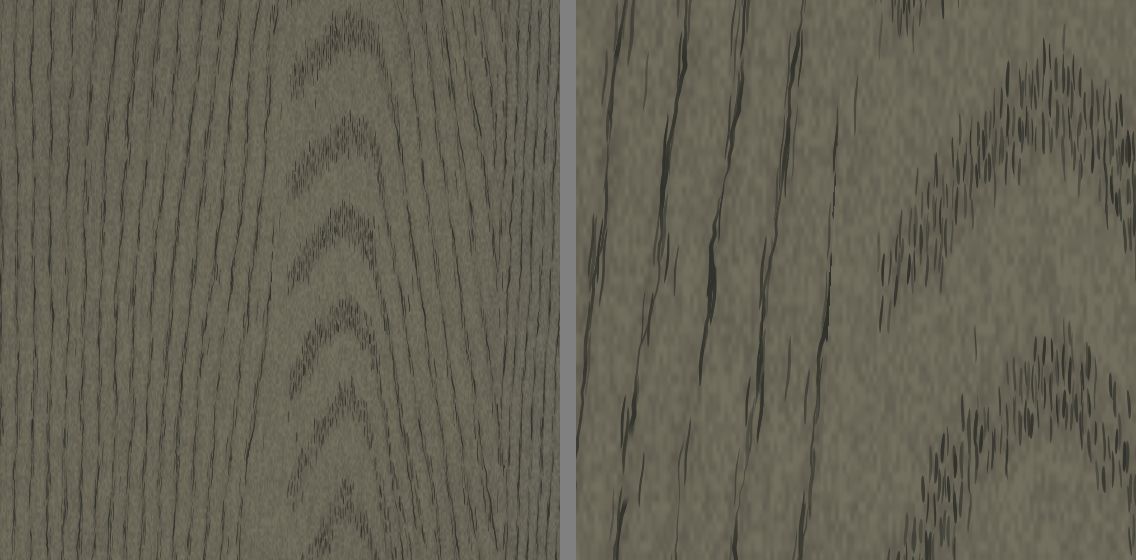
Left, the full canvas; right, a detail of the centre.
A Shadertoy shader for this texture:

```glsl
// Grey-brown stained oak veneer: straight grain at both sides, cathedral arches between.
// A ring field gives the growth lines; thin broken lines follow it at the sides, and a
// sheared grid of tapered pore strokes is filled wherever a stroke centre is near a ring.

const vec3 WOOD_LIGHT = vec3(0.446, 0.434, 0.369);
const vec3 WOOD_DARK  = vec3(0.368, 0.350, 0.304);
const vec3 PORE_INK   = vec3(0.140, 0.147, 0.132);
const float ARCH_AXIS = 0.62;

float hash(vec2 p) {
    p = fract(p * vec2(0.1031, 0.1137));
    p += dot(p, p.yx + 33.33);
    return fract((p.x + p.y) * p.x * 7.31 + p.y * 5.17);
}

float valueNoise(vec2 p) {
    vec2 i = floor(p), f = fract(p);
    f = f * f * (3.0 - 2.0 * f);
    return mix(mix(hash(i), hash(i + vec2(1, 0)), f.x),
               mix(hash(i + vec2(0, 1)), hash(i + vec2(1, 1)), f.x), f.y);
}

// Slow irregular sway made of layered sines, about -1 to 1
float sway(vec2 p) {
    return 0.5 * sin(p.x * 13.0 + p.y * 7.0 + 1.0)
         + 0.3 * sin(p.x * 31.0 - p.y * 17.0 + 2.3)
         + 0.2 * sin(p.x * 57.0 + p.y * 41.0);
}

// Sideways tilt of the fibres per unit of height
float fibreLean(float x) {
    float left = 0.09 * smoothstep(0.0, 0.42, x) * (1.0 - smoothstep(0.42, 0.6, x));
    float right = -0.10 * smoothstep(0.6, 0.78, x) + 0.13 * smoothstep(0.78, 0.98, x);
    return left + right;
}

// Right-hand limit of the straight grain at the left
float leftLimit(float y) {
    return 0.485 + 0.05 * (y - 0.5);
}

// Drop of an arch below its apex, d being the distance from its axis
float archDrop(float d, float y) {
    float rounded = sqrt(d * d + 0.0003) - 0.017;
    float leftSlope = mix(2.0, 0.9, y);
    float shoulder = max(d - 0.045, 0.0);
    return rounded * (d < 0.0 ? leftSlope : 1.6) + 3.1 * shoulder;
}

// Growth ring count; whole numbers are the porous lines
float ringField(vec2 p) {
    float h = p.y - 0.5;
    float wobble = sway(p);
    if (p.x < leftLimit(p.y)) {
        float lean = 0.09 * smoothstep(0.0, 0.42, p.x);
        return 34.0 * (p.x - lean * h) - 6.0 * p.x * p.x + 0.20 * wobble;
    }
    if (p.x > 0.89 + 0.012 * wobble)
        return 54.0 * (p.x - 0.045 * h) + 0.22 * wobble;
    float rate = mix(6.0, 4.0, smoothstep(0.62, 0.74, p.x));
    return rate * h + 6.0 * archDrop(p.x - ARCH_AXIS, p.y) + 0.35 + 0.13 * wobble;
}

// 1 inside the arched heart of the board, 0 in the straight grain
float heartMask(float x) {
    return smoothstep(0.49, 0.52, x) * (1.0 - smoothstep(0.66, 0.72, x));
}

// Plain strip between the left grain and the arches
float outsideGap(vec2 p) {
    return p.x < leftLimit(p.y) ? 1.0 : smoothstep(0.508, 0.53, p.x);
}

// Likelihood of pores at a point
float poreDensity(vec2 p, float halfBand, float jitter) {
    float ring = ringField(p) + jitter;
    float nearest = floor(ring + 0.5);
    float band = 1.0 - smoothstep(halfBand * 0.5, halfBand * 1.4, abs(ring - nearest));
    float lineStrength = 0.7 + 0.3 * hash(vec2(nearest + 40.0, 3.0));
    return band * outsideGap(p) * lineStrength;
}

// Thin ragged lines that run along the rings of the straight grain
float grainLines(vec2 p, float pixel) {
    float ring = ringField(p);
    float perUnit = clamp(abs(ringField(p + vec2(0.001, 0.0)) - ring) / 0.001, 18.0, 56.0);
    float nearest = floor(ring + 0.5);
    float ragged = 0.0026 * (valueNoise(vec2(nearest * 9.0 + 60.0, p.y * 46.0)) - 0.5)
                 + 0.0014 * (valueNoise(vec2(nearest * 3.0 + 80.0, p.y * 150.0)) - 0.5);
    float across = abs((ring - nearest) / perUnit + ragged);
    float swell = valueNoise(vec2(nearest * 7.0 + 90.0, p.y * 38.0));
    float halfWidth = mix(0.0002, 0.0015, swell);
    float body = 1.0 - smoothstep(-0.6 * pixel, 0.6 * pixel, across - halfWidth);
    float broken = smoothstep(0.22, 0.42, valueNoise(vec2(nearest * 5.0 + 20.0, p.y * 26.0)));
    return body * broken * mix(0.5, 1.0, swell) * (1.0 - heartMask(p.x)) * outsideGap(p);
}

// One layer of tapered strokes, returned as ink coverage
float poreStrokes(vec2 p, float columnWidth, float seed, float pixel) {
    float s = p.x + seed * 0.0013 - fibreLean(p.x) * (p.y - 0.5);
    float column = floor(s / columnWidth);
    float centreS = (column + 0.5) * columnWidth;
    float heart = heartMask(centreS);
    float cellLength = mix(0.05, 0.025, heart);
    float shift = hash(vec2(column, seed + 5.0));
    float along = p.y / cellLength + shift;
    float row = floor(along);
    vec2 id = vec2(column + seed * 71.0, row + 19.0);

    // Look up the rings at the stroke centre, so strokes stay whole
    float centreY = (row + 0.5 - shift) * cellLength;
    vec2 centre = vec2(centreS + fibreLean(centreS) * (centreY - 0.5), centreY);
    float jitter = (hash(id + 7.3) - 0.5) * 0.12;
    float density = poreDensity(centre, mix(0.11, 0.165, heart), jitter);
    float present = step(hash(id + 2.7), density * mix(0.78, 0.97, heart) + 0.004);

    // Stroke shape
    float t = (fract(along) - 0.5) * 2.0 / mix(0.6, 1.0, hash(id + 11.1));
    float taper = sqrt(max(1.0 - t * t, 0.0));
    float bend = 0.0004 * sin(p.y * 190.0 + column * 2.1);
    float offset = (hash(id + 4.9) - 0.5) * columnWidth * 0.25;
    float across = abs(s - centreS - offset - bend);
    float halfWidth = mix(0.0004, 0.0011, hash(id + 9.4)) * taper;
    float body = 1.0 - smoothstep(-0.6 * pixel, 0.6 * pixel, across - halfWidth);
    return present * body * smoothstep(0.0, 0.6, taper) * mix(0.45, 1.0, hash(id + 6.2));
}

void mainImage(out vec4 fragColor, in vec2 fragCoord) {
    vec2 p = fragCoord / iResolution.y;
    float pixel = 1.0 / iResolution.y;

    // Ground tone with fine upright fibres, brightest along the heart
    float fibres = 0.7 * valueNoise(p * vec2(440.0, 170.0)) + 0.3 * valueNoise(p * vec2(170.0, 30.0));
    float glow = 1.0 - smoothstep(0.1, 0.55, length((p - vec2(0.52, 0.42)) * vec2(1.0, 0.8)));
    float tone = 0.48 + 1.25 * (fibres - 0.5) + 0.10 * sway(p * 0.45) + 0.22 * glow;
    vec3 color = mix(WOOD_DARK, WOOD_LIGHT, clamp(tone, 0.0, 1.0));
    color += vec3(-0.010, -0.005, 0.006) * smoothstep(0.82, 1.0, p.x);

    // Soft stain around the rings, then lines and pores
    color *= 1.0 - 0.06 * poreDensity(p, 0.2, 0.0);
    float pores = max(poreStrokes(p, 0.0037, 0.0, pixel), 0.85 * poreStrokes(p, 0.0043, 1.0, pixel));
    float ink = max(pores, grainLines(p, pixel));
    color = mix(color, PORE_INK, 0.80 * ink);
    fragColor = vec4(color, 1.0);
}
```
